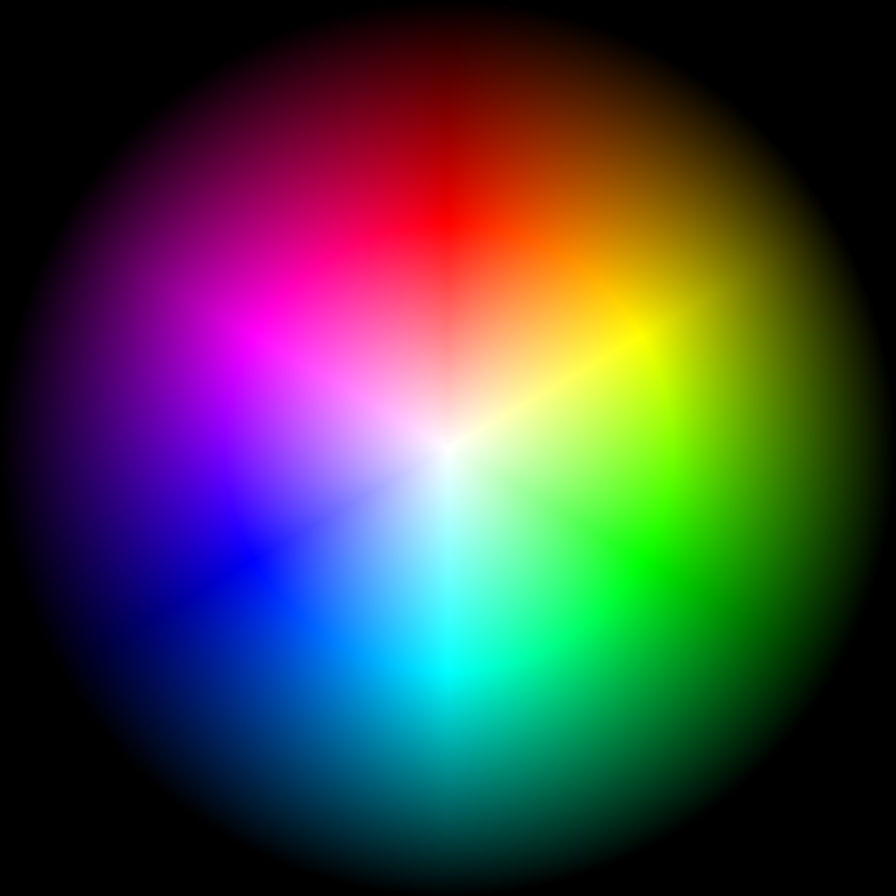
Write a WebGL 1 fragment shader that draws this background.

```glsl
precision highp float;

uniform vec2 u_resolution;

#define WHEEL_CENTER vec2(0.5, 0.5)
#define WHEEL_RADIUS 0.5
#define SATURATION 1.0
#define TURN 6.28319

// Pure hue, with red at 0, green at 1/3 and blue at 2/3
vec3 pureHue(float hue) {
    vec3 distanceToPrimary = abs(fract(hue + vec3(0.0, 2.0, 1.0) / 3.0) * 6.0 - 3.0);
    return clamp(distanceToPrimary - 1.0, 0.0, 1.0);
}

vec3 hslToRgb(float hue, float saturation, float lightness) {
    float chroma = saturation * (1.0 - abs(2.0 * lightness - 1.0));
    return lightness + chroma * (pureHue(hue) - 0.5);
}

void main() {
    vec2 uv = gl_FragCoord.xy / u_resolution;
    vec2 fromCenter = uv - WHEEL_CENTER;
    float radius = length(fromCenter) / WHEEL_RADIUS;

    // Hue runs clockwise from the top; the offset keeps atan defined at the center
    float hue = atan(fromCenter.x, fromCenter.y + 1e-6) / TURN;

    // White center, pure color halfway out, black at the rim and beyond
    float lightness = clamp(1.0 - radius, 0.0, 1.0);

    gl_FragColor = vec4(hslToRgb(hue, SATURATION, lightness), 1.0);
}
```
